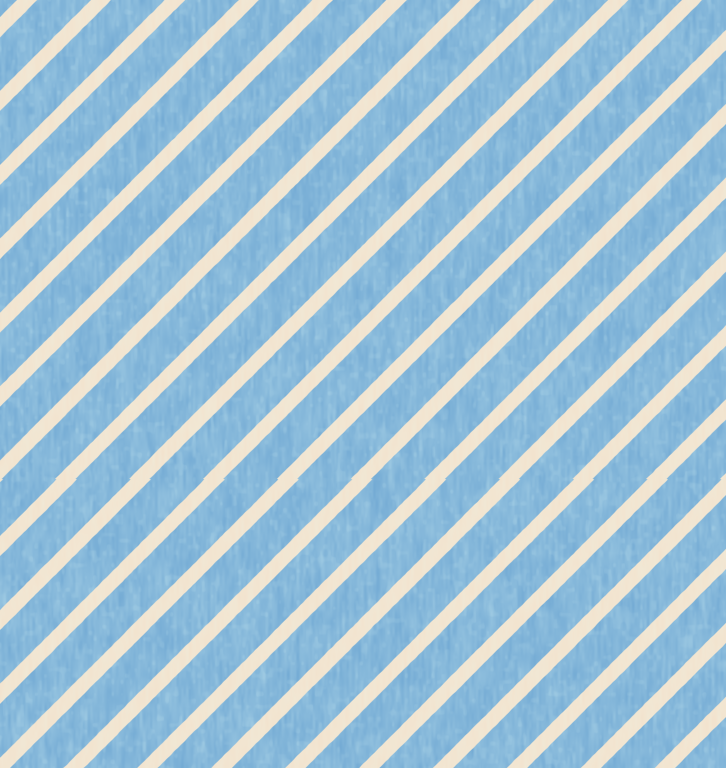
Write a WebGL 2 fragment shader that draws this pattern.

```glsl
#version 300 es
precision highp float;
// Cream diagonal stripes at 45 degrees on a mottled blue woven cloth.
// Stripes come from a repeated distance along x - y; the cloth is layered
// value noise stretched vertically, with one slight step at a tile seam.

#define PERIOD 0.0962        // horizontal stripe spacing, in canvas heights
#define STRIPE_SHARE 0.275   // stripe width as a share of the period
#define STRIPE_START 0.0221  // left edge of the first stripe along the top
#define SEAM_Y 0.376         // height of the tile seam
#define SEAM_SHIFT 0.0024    // sideways step of the stripes below the seam
#define EDGE_WOBBLE 0.0009   // irregularity of the stripe edges
#define MOTTLE 1.0           // strength of the blue mottling
#define BLUE_DARK vec3(0.455, 0.670, 0.832)
#define BLUE_LIGHT vec3(0.610, 0.785, 0.885)
#define CREAM_WARM vec3(0.950, 0.889, 0.806)
#define CREAM_PALE vec3(0.945, 0.910, 0.836)

uniform vec2 u_resolution;
out vec4 fragColor;

// Integer hash of a lattice cell, 0 to 1
float hash(ivec2 cell) {
    uvec2 q = uvec2(cell) * uvec2(1597u, 3079u);
    uint n = (q.x ^ q.y) * 747796u + 2891u;
    n = (n ^ (n >> 15)) * 277803u;
    n = (n ^ (n >> 13)) * 668265u;
    n ^= n >> 16;
    return float(n & 65535u) / 65535.0;
}

// Smooth value noise
float noise(vec2 p) {
    ivec2 cell = ivec2(floor(p));
    vec2 f = fract(p);
    f = f * f * (3.0 - 2.0 * f);
    float low = mix(hash(cell), hash(cell + ivec2(1, 0)), f.x);
    float high = mix(hash(cell + ivec2(0, 1)), hash(cell + ivec2(1, 1)), f.x);
    return mix(low, high, f.y);
}

// Vertical streaks of two lengths
float streaks(vec2 p) {
    float longThread = noise(p * vec2(250.0, 32.0) + 11.0);
    float shortThread = noise(p * vec2(320.0, 90.0) + 47.0);
    return 0.6 * longThread + 0.4 * shortThread;
}

// Blue cloth: streaks, soft clouds and small pale flecks
vec3 blueCloth(vec2 p) {
    float clouds = noise(p * vec2(75.0, 42.0) + 83.0);
    float flecks = smoothstep(0.55, 0.95, noise(p * vec2(170.0, 125.0) + 131.0));
    float tone = 0.45 + 0.65 * (streaks(p) - 0.5) + 0.30 * (clouds - 0.5);
    tone += 0.26 * (flecks - 0.17);
    tone = 0.45 + MOTTLE * (tone - 0.45);
    return mix(BLUE_DARK, BLUE_LIGHT, clamp(tone, 0.0, 1.0));
}

// Cream cloth: faint vertical threads
vec3 creamCloth(vec2 p) {
    return mix(CREAM_WARM, CREAM_PALE, streaks(p + 3.0));
}

// Coverage of the diagonal stripes, 0 to 1
float stripeMask(vec2 p, float pixel) {
    float along = p.x + 1.0 - p.y - STRIPE_START;
    along -= SEAM_SHIFT * (1.0 - smoothstep(-0.5, 0.5, (p.y - SEAM_Y) / pixel));
    along += EDGE_WOBBLE * (noise(p * vec2(150.0, 190.0) + 211.0) - 0.5);
    float halfWidth = 0.5 * STRIPE_SHARE * PERIOD;
    float offset = mod(along - halfWidth + 0.5 * PERIOD, PERIOD) - 0.5 * PERIOD;
    float dist = (abs(offset) - halfWidth) * inversesqrt(2.0);
    return 1.0 - smoothstep(-0.75 * pixel, 0.75 * pixel, dist);
}

void main() {
    vec2 p = gl_FragCoord.xy / u_resolution.y;
    float pixel = 1.0 / u_resolution.y;
    vec3 color = mix(blueCloth(p), creamCloth(p), stripeMask(p, pixel));
    fragColor = vec4(color, 1.0);
}
```
